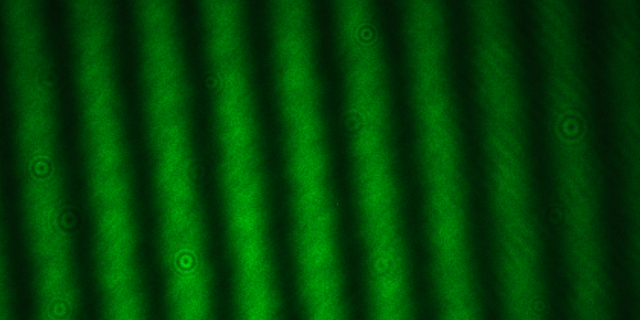
Give the GLSL for this pattern, as a WebGL 1 fragment shader.

```glsl
precision highp float;
// Green laser interference fringes: slanted cosine bands under a soft beam glow.
// Layered sines add cloudy streaks, chirped rings show dust diffraction,
// and fine smooth noise supplies sensor grain. Lengths are in canvas heights.

uniform vec2 u_resolution;

const float TAU = 6.2831853;

const float FRINGE_PERIOD = 0.209;
const float FRINGE_START  = 0.065;  // first bright band at the top edge
const float FRINGE_SLANT  = 0.117;  // rightward drift from top to bottom
const float VALLEY_RATIO  = 0.22;   // dark band brightness relative to peak
const float VALLEY_FADE   = 0.12;   // extra valley light at the right edge

const vec2  BEAM_CENTER = vec2(0.80, 0.20);
const vec2  BEAM_SPREAD = vec2(1.18, 1.14);
const float BEAM_PEAK   = 0.55;
const float BLACK_LEVEL = 0.035;
const float BLUE_LEVEL  = 0.02;

const float CLOUD_AMOUNT  = 0.13;
const float RISING_AMOUNT  = 0.13;
const float FALLING_AMOUNT = 0.09;

const int   DUST_COUNT = 14;
const vec2  DUST_FIRST = vec2(0.122, 0.474);
const vec2  DUST_STEP  = vec2(0.7549, 0.5698);  // low-discrepancy stride
const float DUST_CROWD = 1.3;                   // crowds dust to the left

const float GRAIN_FREQ   = 210.0;
const float GRAIN_AMOUNT = 0.22;
const vec2  HOT_SPOT     = vec2(1.055, 0.362);
const float HOT_RADIUS   = 0.004;

float hash(vec2 cell) {
  vec3 q = fract(vec3(cell.xyx) * 0.1031);
  q += dot(q, q.yzx + 33.33);
  return fract((q.x + q.y) * q.z);
}

float grain(vec2 p) {
  vec2 cell = floor(p);
  vec2 f = smoothstep(0.0, 1.0, fract(p));
  float low  = mix(hash(cell), hash(cell + vec2(1.0, 0.0)), f.x);
  float high = mix(hash(cell + vec2(0.0, 1.0)), hash(cell + 1.0), f.x);
  return mix(low, high, f.y) - 0.5;
}

// Irregular soft blotches, roughly -1 to 1
float clouds(vec2 p) {
  float sum = 0.0;
  float weight = 0.5;
  for (int i = 0; i < 4; i++) {
    p += 0.35 * sin(p.yx * 1.7 + float(i) * 2.1);
    sum += weight * sin(p.x) * cos(p.y + 0.8);
    p = mat2(0.8, 0.6, -0.6, 0.8) * p * 1.8;
    weight *= 0.65;
  }
  return sum;
}

float fringes(vec2 p, float aspect) {
  float x = p.x - FRINGE_START - FRINGE_SLANT * (1.0 - p.y);
  x += 0.009 * clouds(p * 12.0);
  float wave = 0.5 + 0.5 * cos(TAU * x / FRINGE_PERIOD);
  float valley = VALLEY_RATIO + VALLEY_FADE * smoothstep(0.5, 1.0, p.x / aspect);
  return mix(valley, 1.0, wave);
}

float beam(vec2 p) {
  vec2 d = (p - BEAM_CENTER) / BEAM_SPREAD;
  return BEAM_PEAK * exp(-dot(d, d));
}

// Rising streaks on the left give way to finer falling ones on the right
float streaks(vec2 p) {
  float rising = clouds(vec2((p.x - p.y) * 46.0, (p.x + p.y) * 18.0));
  float warp = 2.2 * clouds(p * 14.0);
  float falling = sin((p.x + 0.9 * p.y) * 120.0 + warp)
                * (0.55 + 0.45 * sin((p.x - p.y) * 19.0 + warp));
  float right = smoothstep(1.1, 1.7, p.x);
  return RISING_AMOUNT * rising * (1.0 - 0.5 * right) + FALLING_AMOUNT * falling * right;
}

// Sum of chirped ring patterns around scattered dust specks
float dustRings(vec2 p, float aspect) {
  float sum = 0.0;
  for (int i = 0; i < DUST_COUNT; i++) {
    float n = float(i);
    vec2 center = fract(DUST_FIRST + n * DUST_STEP);
    center.x = aspect * pow(center.x, DUST_CROWD);
    float radius = 0.042 + 0.022 * fract(n * 0.618 + 0.4);
    float strength = mix(0.12, 0.34, 0.5 + 0.5 * cos(TAU * n * 0.34));
    float q = length(p - center) / radius;
    sum -= strength * cos(q * (9.0 + 5.0 * q)) * exp(-1.7 * q * q);
  }
  return sum;
}

void main() {
  vec2 p = gl_FragCoord.xy / u_resolution.y;
  float aspect = u_resolution.x / u_resolution.y;

  // Light field and its uneven wear
  float light = beam(p) * fringes(p, aspect);
  light *= 1.0 + CLOUD_AMOUNT * clouds(p * 19.0) + streaks(p);
  light *= 1.0 + dustRings(p, aspect);
  light += BLACK_LEVEL;
  light *= 1.0 + GRAIN_AMOUNT * grain(p * GRAIN_FREQ);

  vec3 color = vec3(0.008 * (1.0 - smoothstep(0.08, 0.2, light)), light, BLUE_LEVEL);

  // One faint hot sensor spot
  float hot = 1.0 - smoothstep(0.0, HOT_RADIUS, length(p - HOT_SPOT));
  color.r += 0.5 * hot;

  gl_FragColor = vec4(clamp(color, 0.0, 1.0), 1.0);
}
```
